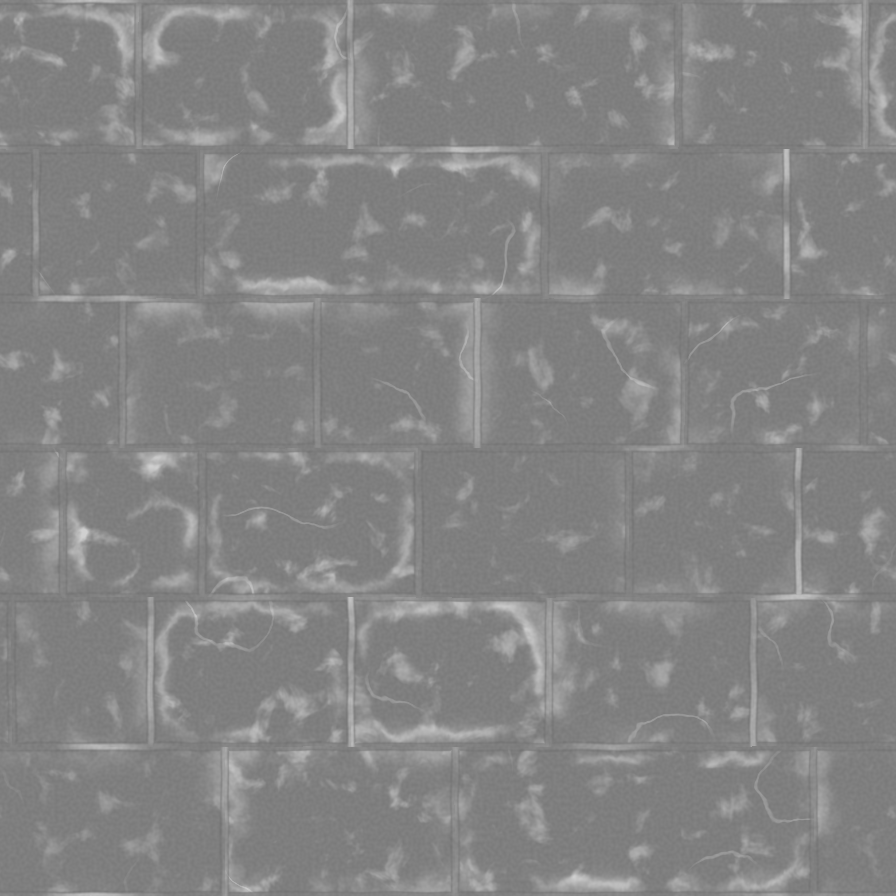
This texture map is drawn by a WebGL 2 fragment shader. Its source:

```glsl
#version 300 es
precision highp float;

uniform vec2 u_resolution;
out vec4 fragColor;

const int ROWS = 6;
const int JOINTS_PER_ROW = 5;
// Upright joints of each course from the top; short courses repeat the last one.
const float JOINTS[30] = float[30](
    0.155, 0.391, 0.757, 0.966, 0.966,
    0.040, 0.223, 0.608, 0.878, 0.878,
    0.137, 0.354, 0.533, 0.764, 0.964,
    0.070, 0.226, 0.467, 0.702, 0.891,
    0.013, 0.168, 0.392, 0.613, 0.841,
    0.251, 0.508, 0.908, 0.908, 0.908);

const vec3 STONE_COLOR = vec3(0.495);
const float JOINT_HALF = 0.0045;
const float JOINT_WOBBLE = 0.0012;
const float JOINT_SHADE = 0.025;
const float JOINT_CHALK = 0.24;
const float BLOTCH_GAIN = 0.20;
const float EDGE_WIDTH = 0.017;
const float EDGE_GAIN = 0.17;
const float RING_RADIUS = 0.045;
const float RING_GAIN = 0.16;
const float CRACK_GAIN = 0.10;
const float GRAIN_GAIN = 0.022;

float hash(vec2 p) {
    vec3 q = fract(p.xyx * 0.1031);
    q += dot(q, q.yzx + 33.33);
    return fract((q.x + q.y) * q.z);
}

float cornerSlope(vec2 cell, vec2 offset, float period, float seed) {
    float angle = 6.2832 * hash(mod(cell, period) + seed * vec2(17.3, 9.7));
    return dot(vec2(cos(angle), sin(angle)), offset);
}

// Gradient noise that tiles over the canvas, about -1 to 1.
float gradientNoise(vec2 uv, float period, float seed) {
    vec2 p = uv * period, c = floor(p), f = p - c;
    vec2 w = f * f * f * (f * (f * 6.0 - 15.0) + 10.0);
    vec2 e = vec2(1.0, 0.0);
    float low = mix(cornerSlope(c, f, period, seed),
                    cornerSlope(c + e.xy, f - e.xy, period, seed), w.x);
    float high = mix(cornerSlope(c + e.yx, f - e.yx, period, seed),
                     cornerSlope(c + e.xx, f - e.xx, period, seed), w.x);
    return 1.4 * mix(low, high, w.y);
}

float fbm(vec2 uv, float period, float seed) {
    float sum = 0.0, amp = 0.5;
    for (int i = 0; i < 4; i++) {
        sum += amp * gradientNoise(uv, period, seed + float(i));
        period *= 2.0;
        amp *= 0.5;
    }
    return sum;
}

float roundedBox(vec2 p, vec2 halfSize, float radius) {
    vec2 q = abs(p) - halfSize + radius;
    return length(max(q, 0.0)) + min(max(q.x, q.y), 0.0) - radius;
}

void main() {
    vec2 uv = gl_FragCoord.xy / u_resolution;
    float px = 1.0 / min(u_resolution.x, u_resolution.y);
    vec2 wobble = JOINT_WOBBLE * vec2(gradientNoise(uv, 24.0, 1.0), gradientNoise(uv, 24.0, 2.0));
    vec2 pos = uv + wobble;

    // Course and stone
    float rows = float(ROWS);
    float v = (1.0 - pos.y) * rows;
    float row = mod(floor(v), rows), t = fract(v);
    float left = -2.0, right = 3.0, leftId = 0.0, rightId = 0.0;
    for (int i = 0; i < JOINTS_PER_ROW; i++) {
        for (int wrap = -1; wrap <= 1; wrap++) {
            float joint = JOINTS[int(row) * JOINTS_PER_ROW + i] + float(wrap);
            if (joint <= pos.x && joint > left) { left = joint; leftId = float(i); }
            if (joint > pos.x && joint < right) { right = joint; rightId = float(i); }
        }
    }
    float seed = 10.0 + row * 7.0 + leftId;
    vec4 sides = vec4(pos.x - left, right - pos.x, t / rows, (1.0 - t) / rows);
    float upright = min(sides.x, sides.y), level = min(sides.z, sides.w);
    float jointDist = min(upright, level);
    float face = smoothstep(JOINT_HALF - px, JOINT_HALF + px, jointDist);

    // Cloudy blotches
    float patches = fbm(uv, 14.0, 60.0);
    vec2 warp = 0.012 * vec2(gradientNoise(uv, 20.0, 70.0), gradientNoise(uv, 20.0, 71.0));
    float cloud = fbm(uv + warp, 26.0, seed);
    float wear = BLOTCH_GAIN * mix(0.6, 1.1, hash(vec2(seed, 3.0))) * smoothstep(0.08, 0.55, cloud);

    // Worn edges, uneven from side to side
    vec4 strength = vec4(hash(vec2(seed, 11.0)), hash(vec2(seed, 12.0)),
                         hash(vec2(seed, 13.0)), hash(vec2(seed, 14.0)));
    vec4 depth = max(sides - JOINT_HALF + 0.025 * cloud, 0.0) / EDGE_WIDTH;
    vec4 bands = strength * strength * exp(-depth * depth);
    float edge = max(max(bands.x, bands.y), max(bands.z, bands.w));
    wear += EDGE_GAIN * edge * smoothstep(-0.25, 0.3, patches + 0.5 * cloud);

    // Rounded rim on a few stones
    vec2 center = vec2(0.5 * (left + right) - pos.x, (t - 0.5) / rows);
    vec2 halfSize = vec2(0.5 * (right - left), 0.5 / rows) - JOINT_HALF;
    float rim = roundedBox(center, halfSize, RING_RADIUS) + 0.010 + 0.018 * cloud;
    float ring = exp(-rim * rim / 0.00004) * step(0.68, hash(vec2(seed, 21.0)));
    wear += RING_GAIN * ring * smoothstep(-0.25, 0.2, patches);

    // Hairline cracks
    float crack = abs(gradientNoise(uv + warp, 7.0, seed + 80.0) + 0.08 * cloud);
    float crackArea = smoothstep(0.1, 0.4, gradientNoise(uv, 6.0, seed + 90.0));
    wear += CRACK_GAIN * crackArea * (1.0 - smoothstep(0.004, 0.012 + 8.0 * px, crack));

    // Joints: fine dark borders and streaks of chalk
    float border = 1.0 - smoothstep(0.0, 0.0014 + px, abs(jointDist - JOINT_HALF));
    float uprightChalk = pow(hash(vec2(row + 31.0, sides.x < sides.y ? leftId : rightId)), 2.0);
    float courseLine = mod(row + step(0.5, t), rows);
    float levelChalk = smoothstep(0.05, 0.6, gradientNoise(vec2(uv.x, 0.37), 5.0, courseLine + 40.0));
    vec2 seam = 1.0 - smoothstep(vec2(0.0012), vec2(0.0040 + px), vec2(upright, level));
    float chalk = max(seam.x * uprightChalk, seam.y * levelChalk) * smoothstep(-0.5, 0.2, patches);

    float grain = GRAIN_GAIN * gradientNoise(uv, 230.0, 5.0);
    float tone = wear * mix(0.25, 1.0, face) + JOINT_CHALK * chalk - JOINT_SHADE * border + grain;
    fragColor = vec4(STONE_COLOR + min(tone, 0.32), 1.0);
}
```
